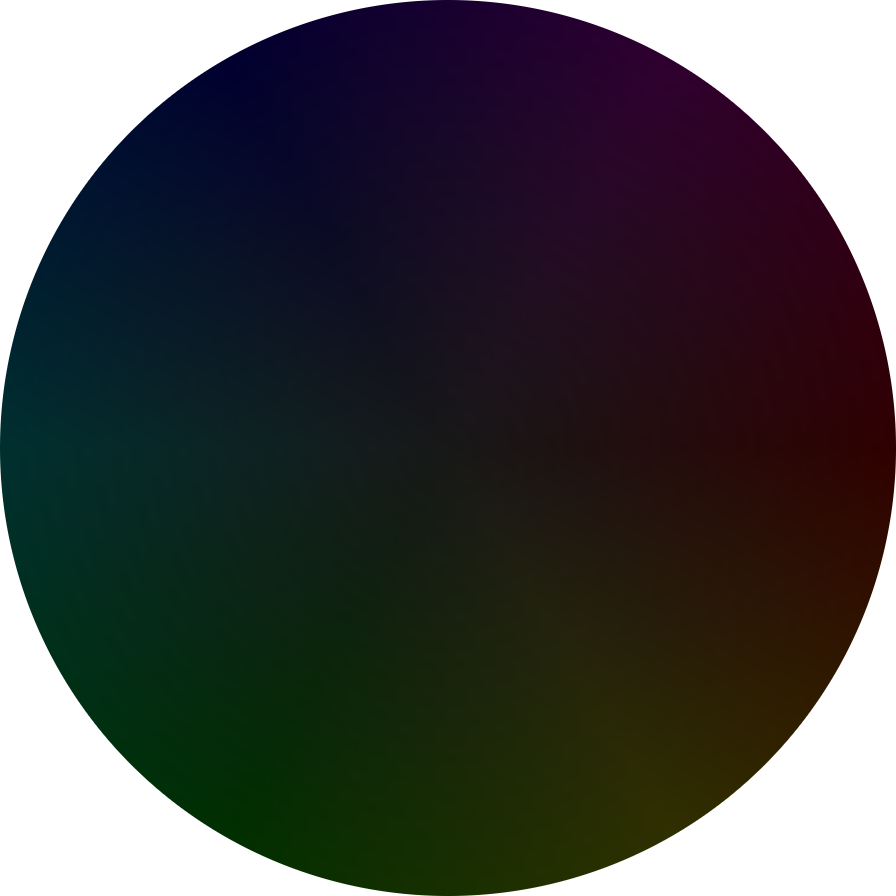
A Shadertoy shader for this background:

```glsl
#define CENTER vec2(0.5)
#define RADIUS 0.5
#define LIGHTNESS 0.093
#define BACKDROP vec3(1.0)
#define TAU 6.2831853

// Fully saturated colour for a hue in turns
vec3 hueColor(float hue) {
    vec3 sector = mod(hue * 6.0 + vec3(0.0, 4.0, 2.0), 6.0);
    return clamp(abs(sector - 3.0) - 1.0, 0.0, 1.0);
}

// HSL to RGB, for lightness up to one half
vec3 hslColor(float hue, float saturation, float lightness) {
    return lightness * (1.0 + saturation * (2.0 * hueColor(hue) - 1.0));
}

void mainImage(out vec4 fragColor, in vec2 fragCoord) {
    float scale = min(iResolution.x, iResolution.y);
    vec2 point = (fragCoord - CENTER * iResolution.xy) / scale;
    float dist = length(point);

    // Hue runs clockwise from the right; saturation grows outward
    float angle = dist > 0.0 ? atan(-point.y, point.x) : 0.0;
    float saturation = min(dist / RADIUS, 1.0);
    vec3 wheel = hslColor(angle / TAU, saturation, LIGHTNESS);

    // Smooth disc edge, one pixel wide
    float coverage = clamp((RADIUS - dist) * scale + 0.5, 0.0, 1.0);
    fragColor = vec4(mix(BACKDROP, wheel, coverage), 1.0);
}
```
